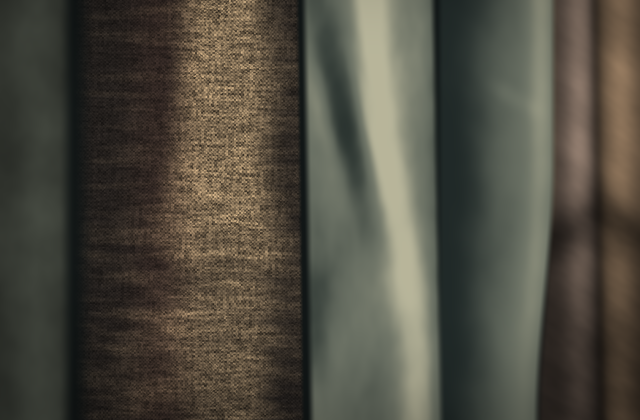
A WebGL 2 fragment shader for this texture:

```glsl
#version 300 es
precision highp float;
// Hanging cloth in a row: a sharp brown weave among soft sage, mauve and tan folds.
uniform vec2 u_resolution;
out vec4 outColor;

#define THREADS 335.0
#define WEAVE_DEPTH 0.24
#define GRAIN_DEPTH 0.50
#define SLUB_DEPTH 0.42
#define SOFT_BLUR 0.007
#define SHARP_BLUR 0.004
#define VIGNETTE 0.25
#define GAP vec3(0.065, 0.085, 0.085)
#define SAGE_DARK vec3(0.17, 0.205, 0.19)
#define SAGE_MID vec3(0.415, 0.44, 0.39)
#define SAGE_LIGHT vec3(0.72, 0.71, 0.605)

vec2 hash2(vec2 p) {
  vec3 q = fract(vec3(p.xyx) * vec3(0.1031, 0.1030, 0.0973));
  q += dot(q, q.yzx + 33.33);
  return fract((q.xx + q.yz) * q.zy);
}

vec2 gradient(vec2 cell) {
  float angle = 6.2832 * hash2(cell).x;
  return vec2(cos(angle), sin(angle));
}

// Gradient noise, about -0.7 to 0.7
float noise(vec2 p) {
  vec2 i = floor(p), f = fract(p);
  vec2 u = f * f * f * (f * (f * 6.0 - 15.0) + 10.0);
  vec2 e = vec2(1.0, 0.0);
  return mix(mix(dot(gradient(i), f), dot(gradient(i + e), f - e), u.x),
             mix(dot(gradient(i + e.yx), f - e.yx), dot(gradient(i + 1.0), f - 1.0), u.x), u.y);
}

float fbm(vec2 p) {
  float sum = 0.0, amp = 1.0;
  for (int i = 0; i < 4; i++) {
    sum += amp * noise(p);
    p = mat2(1.6, 1.2, -1.2, 1.6) * p + 7.3;
    amp *= 0.5;
  }
  return sum;
}

float bump(float x, float center, float width) {
  float d = (x - center) / width;
  return exp(-d * d);
}

float strip(float x, float left, float right, float blur) {
  return smoothstep(left - blur, left + blur, x) * (1.0 - smoothstep(right - blur, right + blur, x));
}

// Crossing yarns, bent a little, with uneven grain and long slubs
float weave(vec2 p) {
  vec2 t = p * THREADS + 1.6 * vec2(noise(p * 24.0), noise(p * 31.0 + 5.0));
  float cross = sin(3.1416 * t.x) * sin(3.1416 * t.y);
  float grain = hash2(floor(t * vec2(0.7, 1.0))).x - 0.5;
  float slub = noise(p * vec2(22.0, 210.0)) + 0.6 * noise(p * vec2(190.0, 20.0));
  return WEAVE_DEPTH * cross + GRAIN_DEPTH * grain + SLUB_DEPTH * slub;
}

vec3 brownCloth(vec2 uv, vec2 p) {
  float low = 1.0 - smoothstep(0.25, 0.62, uv.y);
  float edge = uv.x + 0.03 * fbm(p * vec2(6.0, 9.0));
  float lit = smoothstep(0.235, 0.315, edge) + 0.30 * low * smoothstep(0.14, 0.22, edge) * (1.0 - smoothstep(0.235, 0.315, edge));
  lit *= 1.0 - 0.82 * smoothstep(0.385, 0.462, edge);
  lit *= mix(0.60, 1.0, smoothstep(0.0, 0.65, uv.y));
  // Slanted creases gather in the lower half
  float slope = p.y + 0.35 * (p.x - 0.3);
  lit += 0.30 * low * fbm(vec2(p.x * 5.0, slope * 21.0));
  lit -= 0.25 * bump(uv.y, 0.36 - 0.5 * (uv.x - 0.25), 0.03) * bump(uv.x, 0.28, 0.07);
  lit += 0.16 * bump(uv.y, 0.485 - 0.55 * (uv.x - 0.36), 0.009) * bump(uv.x, 0.38, 0.035);
  // Worn horizontal streaks
  lit += 0.22 * noise(p * vec2(7.0, 75.0)) + 0.14 * fbm(p * 12.0);
  lit = clamp(lit, 0.0, 1.1);
  vec3 color = mix(vec3(0.135, 0.12, 0.11), vec3(0.50, 0.425, 0.325), lit);
  color += vec3(0.05, 0.025, 0.02) * bump(uv.x, 0.25, 0.05);
  return color * (1.0 + weave(p) * (0.6 + 0.4 * lit));
}

vec3 sageCloth(vec2 uv, vec2 p) {
  float down = 1.0 - uv.y;
  float ridge = mix(0.578, 0.652, smoothstep(0.0, 0.9, down));
  float tone = 0.40 + 0.20 * fbm(p * vec2(9.0, 4.5));
  tone += 0.56 * bump(uv.x, ridge, 0.028) * mix(1.0, 0.58, down);
  tone += 0.14 * bump(uv.x, 0.610 + 0.02 * down, 0.055);
  // Slanted hollow beside a pale crease
  float hollow = mix(0.494, 0.574, down * 1.9);
  tone -= 0.38 * bump(uv.x, hollow, 0.027) * bump(uv.y, 0.70, 0.21);
  tone += 0.17 * bump(uv.x, hollow - 0.035, 0.016) * bump(uv.y, 0.72, 0.18);
  tone += 0.14 * bump(uv.x, hollow + 0.038, 0.012) * bump(uv.y, 0.72, 0.16);
  tone -= 0.32 * bump(uv.x, 0.494, 0.027) * bump(uv.y, 0.26, 0.16);
  tone -= 0.24 * smoothstep(0.655, 0.69, uv.x - 0.01 * down);
  vec3 color = mix(SAGE_DARK, SAGE_MID, smoothstep(0.0, 0.48, tone));
  return mix(color, SAGE_LIGHT, smoothstep(0.40, 0.98, tone));
}

vec3 greenCloth(vec2 uv, vec2 p, float right) {
  float tone = smoothstep(0.69, 0.815, uv.x) * 0.43 + 0.11 * fbm(p * vec2(6.0, 4.0));
  tone += 0.40 * bump(uv.x, right - 0.020, 0.024) * mix(0.45, 1.0, uv.y);
  tone += 0.10 * bump(uv.y, 0.77 - 0.8 * (uv.x - 0.80), 0.025) * bump(uv.x, 0.80, 0.035);
  vec3 color = mix(vec3(0.125, 0.16, 0.155), SAGE_MID, smoothstep(0.0, 0.56, tone));
  return mix(color, SAGE_LIGHT, 0.8 * smoothstep(0.48, 1.0, tone));
}

void main() {
  vec2 uv = gl_FragCoord.xy / u_resolution;
  vec2 p = vec2(uv.x * u_resolution.x / u_resolution.y, uv.y) * 0.66;
  float down = 1.0 - uv.y;
  float greenRight = 0.865 - 0.026 * smoothstep(0.38, 1.0, down);
  float mauveRight = 0.930 + 0.010 * down;

  // Dim cloth at the far left
  float dim = 0.86 + 0.28 * fbm(p * vec2(8.0, 6.0)) + 0.25 * bump(uv.x, 0.06, 0.035);
  vec3 color = mix(GAP, vec3(0.235, 0.25, 0.22) * dim, strip(uv.x, -0.1, 0.105, 0.014));

  // Mauve and tan cloth share a dark sag below the middle
  float sag = bump(uv.y, 0.49 - 0.8 * abs(uv.x - 0.937), 0.065);
  float folds = fbm(vec2(p.x * 9.0, (p.y + 0.5 * p.x) * 13.0));
  float shade = mix(0.58, 1.0, smoothstep(0.15, 0.62, uv.y)) * (1.0 - 0.45 * sag) + 0.16 * folds;
  vec3 mauve = vec3(0.46, 0.395, 0.35) * shade * (0.62 + 0.50 * bump(uv.x, 0.905, 0.024));
  vec3 tan_ = vec3(0.50, 0.41, 0.32) * shade * (0.66 + 0.46 * bump(uv.x, 0.970, 0.027));
  color = mix(color, tan_, smoothstep(0.85, 0.87, uv.x));
  color = mix(color, mauve, strip(uv.x, greenRight + 0.002, mauveRight, 0.010));
  color *= 1.0 - 0.28 * bump(uv.x, mauveRight, 0.010);

  // Sage pair, then the cloth in focus
  color = mix(color, greenCloth(uv, p, greenRight), strip(uv.x, 0.687, greenRight, SOFT_BLUR));
  color = mix(color, sageCloth(uv, p), strip(uv.x, 0.476 + 0.011 * down, 0.677 + 0.013 * down, SOFT_BLUR));
  float brownMask = smoothstep(0.112, 0.15, uv.x) * strip(uv.x, 0.0, 0.465 + 0.008 * down, SHARP_BLUR);
  color = mix(color, brownCloth(uv, p), brownMask);

  vec2 offset = (uv - vec2(0.54, 0.56)) * vec2(1.3, 1.5);
  color *= 1.0 - VIGNETTE * smoothstep(0.2, 1.0, dot(offset, offset));
  outColor = vec4(clamp(color, 0.0, 1.0), 1.0);
}
```
